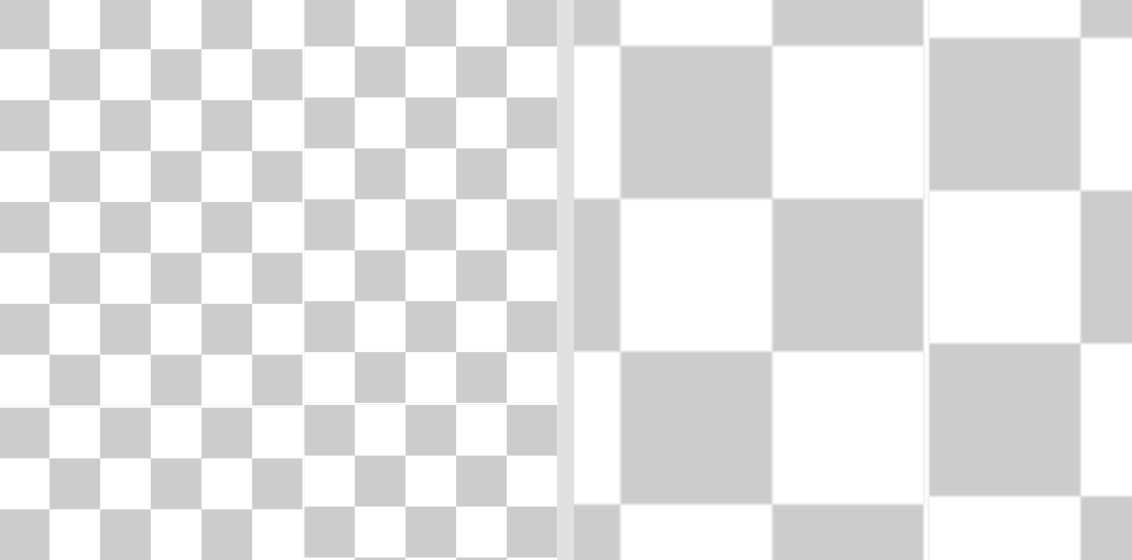
Left, the full canvas; right, a detail of the centre.
This pattern is drawn by a WebGL 2 fragment shader. Its source:

```glsl
#version 300 es
precision highp float;
// Grey and white checkerboard assembled from four blocks.
// Thin white seams part the blocks, and the right-hand blocks sit slightly higher.
// Each axis gives a soft +1/-1 square wave; their product is the checker.

#define PITCH vec2(0.09077, 0.09095)  // cell size, fraction of canvas
#define SEAM  vec2(0.54254, 0.72448)  // seam start, from the top left
#define GAP   vec2(0.0026, 0.0030)    // seam width
#define RISE  0.0048                  // upward shift of the right blocks
#define EDGE  0.0022                  // softness of the cell edges
#define GREY  vec3(0.80, 0.80, 0.808)
#define WHITE vec3(1.0)

uniform vec2 u_resolution;
out vec4 fragColor;

// +1 in even cells, -1 in odd cells, ramping through 0 at each border
vec2 squareWave(vec2 p, vec2 soft) {
    vec2 cell = floor(p / PITCH);
    vec2 inset = PITCH * (0.5 - abs(fract(p / PITCH) - 0.5));
    vec2 parity = 1.0 - 2.0 * mod(cell, 2.0);
    return parity * clamp(2.0 * inset / soft, 0.0, 1.0);
}

// Coverage of the seam bands that begin at zero on each axis
vec2 seamCover(vec2 p, vec2 soft) {
    vec2 inside = 0.5 * GAP - abs(p - 0.5 * GAP);
    return clamp(inside / soft + 0.5, 0.0, 1.0);
}

void main() {
    vec2 uv = gl_FragCoord.xy / u_resolution;
    vec2 p = vec2(uv.x, 1.0 - uv.y) - SEAM;
    vec2 soft = max(vec2(EDGE), 1.0 / u_resolution);

    // Lift the right blocks, then close the gaps to get block coordinates
    p.y += RISE * step(0.5 * GAP.x, p.x);
    vec2 block = p - GAP * step(0.5 * GAP, p);

    vec2 wave = squareWave(block, soft);
    vec2 seam = seamCover(p, soft);
    float grey = 0.5 + 0.5 * wave.x * wave.y;
    grey *= (1.0 - seam.x) * (1.0 - seam.y);

    fragColor = vec4(mix(WHITE, GREY, grey), 1.0);
}
```
